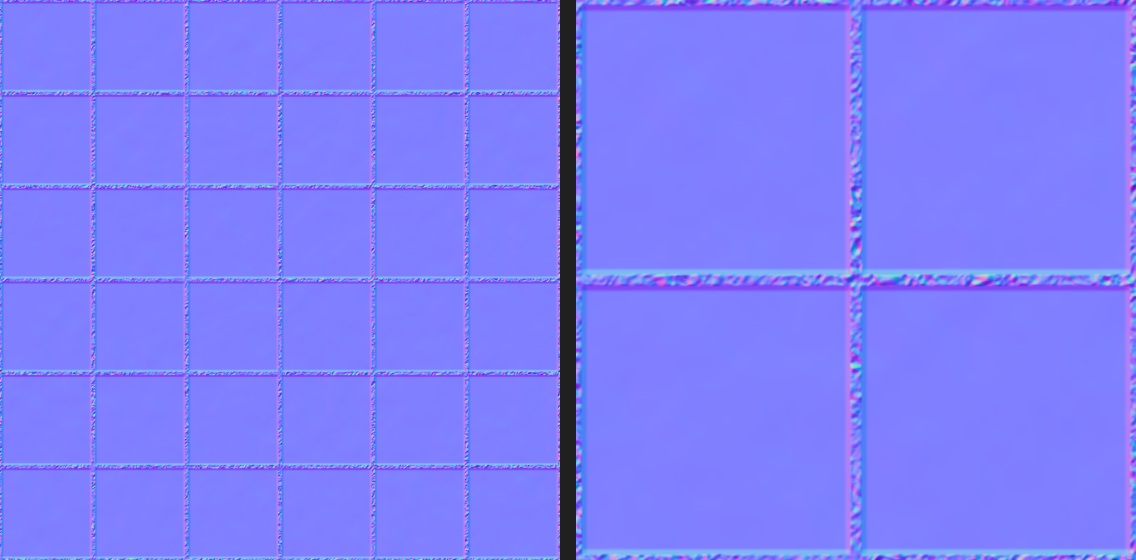
Left, the full canvas; right, a detail of the centre.
A WebGL 2 fragment shader for this texture map:

```glsl
#version 300 es
precision highp float;
// Tangent-space normal map of six by six square tiles with bevelled rims and rough grout.

uniform vec2 u_resolution;
out vec4 fragColor;

const float TILES = 6.0;
const float BEVEL_SLOPE_X = 0.42;
const float BEVEL_SLOPE_Y = 0.48;
const float GROUT_SLOPE = 0.72;
const float FACE_SLOPE = 0.018;
const int SAMPLES = 2;

float hash(vec2 p) {
    vec3 q = fract(p.xyx * vec3(0.1031, 0.1030, 0.0973));
    q += dot(q, q.yzx + 33.33);
    return fract((q.x + q.y) * q.z);
}

// Wrapping value noise: x is the value, yz its slope in lattice units.
vec3 noiseSlope(vec2 p, vec2 period, float seed) {
    vec2 cell = floor(p);
    vec2 f = p - cell;
    vec2 lo = mod(cell, period);
    vec2 hi = mod(cell + 1.0, period);
    float a = hash(lo + seed);
    float b = hash(vec2(hi.x, lo.y) + seed);
    float c = hash(vec2(lo.x, hi.y) + seed);
    float d = hash(hi + seed);
    vec2 u = f * f * (3.0 - 2.0 * f);
    vec2 du = 6.0 * f * (1.0 - f);
    float k = a - b - c + d;
    float value = a + (b - a) * u.x + (c - a) * u.y + k * u.x * u.y;
    return vec3(value, du * (vec2(b - a, c - a) + k * u.yx));
}

vec3 canvasNoise(vec2 uv, float count, float seed) {
    return noiseSlope(uv * count, vec2(count), seed);
}

// Steepness of one rim at distance t from the joint centre, in tile widths.
float rim(float t) {
    return smoothstep(0.010, 0.021, t) * (1.0 - smoothstep(0.029, 0.046, t));
}

// Opposed rims on both axes, each stopping where the crossing joint begins.
vec2 bevelSlope(vec2 f, vec2 edge) {
    vec2 slope = vec2(rim(f.x) - rim(1.0 - f.x), rim(f.y) - rim(1.0 - f.y));
    vec2 inside = smoothstep(vec2(0.012), vec2(0.030), edge.yx);
    return slope * inside * vec2(BEVEL_SLOPE_X, BEVEL_SLOPE_Y);
}

// Fine grains mixed with short diagonal streaks; some stretches are smoother.
vec2 groutSlope(vec2 uv) {
    vec2 bend = vec2(canvasNoise(uv, 72.0, 11.0).x, canvasNoise(uv, 72.0, 23.0).x) * 0.006;
    vec2 p = uv + bend;
    vec2 grain = canvasNoise(p, 260.0, 37.0).yz + 0.9 * canvasNoise(p, 400.0, 41.0).yz;
    vec2 streakCount = vec2(90.0, 250.0);
    vec2 g = noiseSlope(vec2(p.x + p.y, p.y - p.x) * streakCount, streakCount, 53.0).yz;
    vec2 streak = g.y * vec2(-1.0, 1.0) + 0.35 * g.x * vec2(1.0);
    float roughness = mix(0.6, 1.15, smoothstep(0.2, 0.65, canvasNoise(uv, 36.0, 67.0).x));
    return (0.85 * grain + 0.5 * streak) * roughness * GROUT_SLOPE;
}

// Faint glaze ripples and a slight tilt for each tile.
vec2 faceSlope(vec2 uv, vec2 id) {
    vec2 ripple = canvasNoise(uv, 30.0, 71.0).yz + 0.6 * canvasNoise(uv, 72.0, 83.0).yz;
    vec2 tilt = vec2(hash(id + 5.0), hash(id + 19.0)) - 0.5;
    return (ripple + 0.5 * tilt) * FACE_SLOPE;
}

vec3 surfaceNormal(vec2 uv) {
    vec2 grid = uv * TILES;
    vec2 f = fract(grid);
    vec2 edge = min(f, 1.0 - f);
    float ragged = (canvasNoise(uv, 150.0, 97.0).x - 0.5) * 0.004;
    float joint = 1.0 - smoothstep(0.014, 0.026, min(edge.x, edge.y) + ragged);
    vec2 face = faceSlope(uv, mod(floor(grid), TILES));
    vec2 slope = bevelSlope(f, edge) + mix(face, groutSlope(uv), joint);
    // Green points down the canvas.
    return normalize(vec3(-slope.x, slope.y, 1.0));
}

void main() {
    vec3 total = vec3(0.0);
    for (int j = 0; j < SAMPLES; j++) {
        for (int i = 0; i < SAMPLES; i++) {
            vec2 offset = (vec2(i, j) + 0.5) / float(SAMPLES) - 0.5;
            total += surfaceNormal((gl_FragCoord.xy + offset) / u_resolution);
        }
    }
    vec3 normal = total / float(SAMPLES * SAMPLES);
    fragColor = vec4(normal * 0.5 + 0.5, 1.0);
}
```
